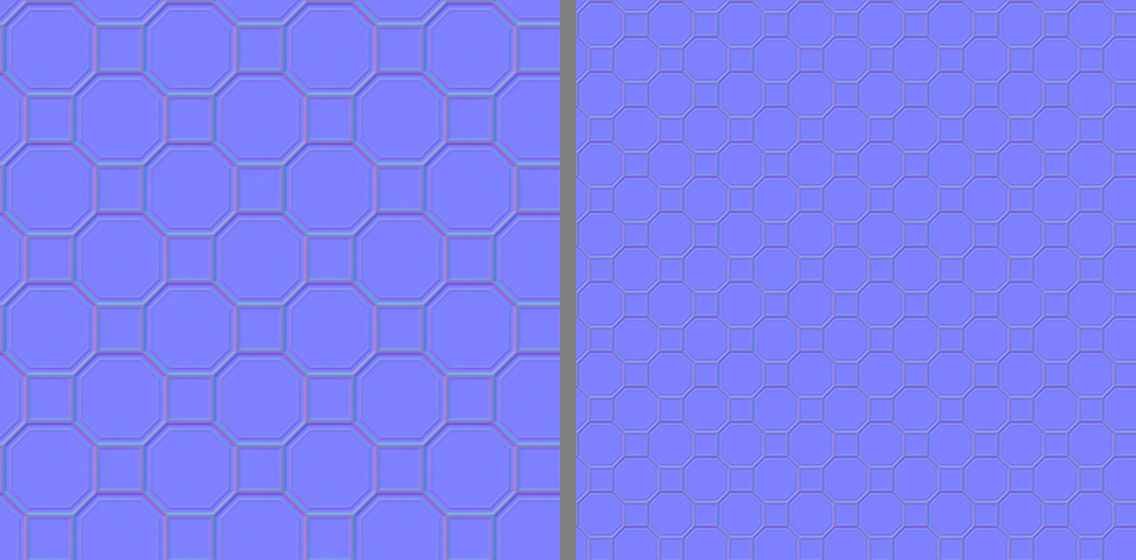
Left, the tile; right, the same tile 2 across and 2 down.
Reproduce this texture map procedurally as a WebGL 1 fragment shader.

```glsl
precision highp float;
// Normal map of octagon tiles with small square infill, four repeats each way.
// The signed distance to the nearest octagon edge drives a bevel profile;
// wrapped gradient noise adds faint surface relief.

uniform vec2 u_resolution;

vec2 latticeGradient(vec2 cell, vec2 period) {
  cell = mod(cell, period);
  float angle = 6.2832 * fract(sin(dot(cell, vec2(127.1, 311.7))) * 4375.85);
  return vec2(cos(angle), sin(angle));
}

// Gradient noise that wraps after a whole number of cells
float wrappedNoise(vec2 p, vec2 period) {
  vec2 i = floor(p), f = p - i;
  vec2 w = f * f * f * (f * (f * 6.0 - 15.0) + 10.0);
  vec2 e = vec2(1.0, 0.0);
  float a = dot(latticeGradient(i, period), f);
  float b = dot(latticeGradient(i + e.xy, period), f - e.xy);
  float c = dot(latticeGradient(i + e.yx, period), f - e.yx);
  float d = dot(latticeGradient(i + e.xx, period), f - e.xx);
  return mix(mix(a, b, w.x), mix(c, d, w.x), w.y);
}

// Broad undulation plus fine grain and diagonal streaks
float relief(vec2 uv) {
  vec2 slanted = vec2(14.0 * (uv.x + uv.y), 38.0 * (uv.x - uv.y));
  return wrappedNoise(uv * 24.0, vec2(24.0))
       + 0.25 * wrappedNoise(uv * 90.0, vec2(90.0))
       + 0.4 * wrappedNoise(slanted, vec2(14.0, 38.0));
}

// Outward direction in xy, distance inside the octagon edge in z
vec3 octagon(vec2 p) {
  p = fract(p + 0.5) - 0.5;
  vec2 a = abs(p);
  vec2 side = vec2(p.x < 0.0 ? -1.0 : 1.0, p.y < 0.0 ? -1.0 : 1.0);
  float straight = 1.0 / 3.0 - max(a.x, a.y);
  float diagonal = (0.5 - a.x - a.y) * 0.7071;
  if (diagonal < straight) return vec3(side * 0.7071, diagonal);
  return vec3(a.x > a.y ? vec2(side.x, 0.0) : vec2(0.0, side.y), straight);
}

float bump(float x, float center, float width) {
  float t = (x - center) / width;
  return exp(-t * t);
}

// Tilt in xy, loss of blue in z
vec3 tileSurface(vec2 p) {
  vec3 first = octagon(p), second = octagon(p - 0.5);
  vec3 edge = first.z > second.z ? first : second;
  float d = edge.z * 192.0; // 192 steps per repeat

  // Outer bevel, inner rim and the lower bevel of the squares
  float tilt = 0.43 * bump(d, 2.6, 1.8)
             - 0.27 * bump(d, 9.4, 1.5)
             + 0.16 * bump(d, 12.0, 1.3)
             - 0.23 * bump(d, -4.2, 1.5);
  float shade = 0.23 * bump(d, -1.0, 2.6)
              + 0.05 * bump(d, 3.0, 2.0)
              + 0.08 * bump(d, 10.6, 2.0);
  return vec3(edge.xy * tilt, shade);
}

void main() {
  vec2 uv = gl_FragCoord.xy / u_resolution;

  // Four samples smooth the mitred corners
  vec3 surface = vec3(0.0);
  for (int i = 0; i < 4; i++) {
    vec2 shift = vec2(mod(float(i), 2.0), floor(float(i) / 2.0)) * 0.5 - 0.25;
    vec2 p = (uv + shift / u_resolution) * 4.0 - vec2(0.357, 0.651);
    surface += tileSurface(p) * 0.25;
  }

  // Slope of the noise relief
  float h = 0.002;
  float here = relief(uv);
  vec2 slope = vec2(relief(uv + vec2(h, 0.0)), relief(uv + vec2(0.0, h))) - here;
  vec2 tilt = surface.xy - slope * 0.13;

  // Encode the normal with green pointing down
  float z = sqrt(max(0.0, 1.0 - dot(tilt, tilt)));
  vec3 color = vec3(0.495 + 0.5 * tilt.x, 0.505 - 0.5 * tilt.y, 0.5 + 0.5 * z - surface.z);
  gl_FragColor = vec4(clamp(color, 0.0, 1.0), 1.0);
}
```
